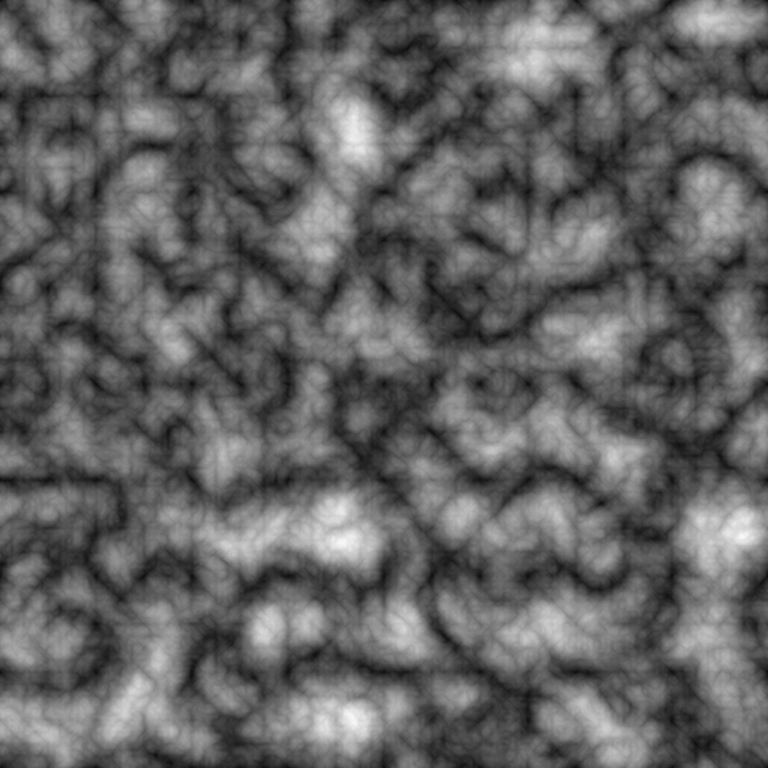
Reproduce this texture map procedurally as a Shadertoy shader.

```glsl
#define CELLS 8.0        // coarsest noise cells across the canvas
#define OCTAVES 5
#define LACUNARITY 2.0
#define GAIN 0.5
#define CREASE 0.010     // softness of the dark folds
#define BLACK_LEVEL 0.035
#define CONTRAST 1.02
#define SEED 37u

const float TAU = 6.2831853;

// Integer hash of a lattice point and layer
uint hash(ivec2 cell, uint layer) {
    uint h = uint(cell.x) * 1597334673u ^ uint(cell.y) * 3812015801u;
    h ^= (layer + SEED) * 2654435769u;
    h = (h ^ (h >> 16)) * 2146121005u;
    h = (h ^ (h >> 15)) * 2221713035u;
    return h ^ (h >> 16);
}

// Slope at a lattice corner, in one of eight directions
float corner(ivec2 cell, vec2 offset, uint layer) {
    float angle = float(hash(cell, layer) >> 29) * TAU / 8.0;
    return dot(vec2(cos(angle), sin(angle)), offset);
}

// Gradient noise with quintic blending
float gradientNoise(vec2 p, uint layer) {
    ivec2 cell = ivec2(floor(p));
    vec2 f = fract(p);
    vec2 blend = f * f * f * (f * (f * 6.0 - 15.0) + 10.0);
    float a = corner(cell, f, layer);
    float b = corner(cell + ivec2(1, 0), f - vec2(1, 0), layer);
    float c = corner(cell + ivec2(0, 1), f - vec2(0, 1), layer);
    float d = corner(cell + ivec2(1, 1), f - vec2(1, 1), layer);
    return mix(mix(a, b, blend.x), mix(c, d, blend.x), blend.y);
}

// Sum of folded noise: cloudy blobs split by dark creases
float turbulence(vec2 p) {
    float sum = 0.0;
    float amplitude = 1.0;
    for (int i = 0; i < OCTAVES; i++) {
        float n = gradientNoise(p, uint(i));
        sum += amplitude * sqrt(n * n + CREASE * CREASE);
        p *= LACUNARITY;
        amplitude *= GAIN;
    }
    return sum;
}

void mainImage(out vec4 fragColor, in vec2 fragCoord) {
    vec2 uv = fragCoord / iResolution.y;
    float grey = BLACK_LEVEL + CONTRAST * turbulence(uv * CELLS);
    fragColor = vec4(vec3(clamp(grey, 0.0, 1.0)), 1.0);
}
```
